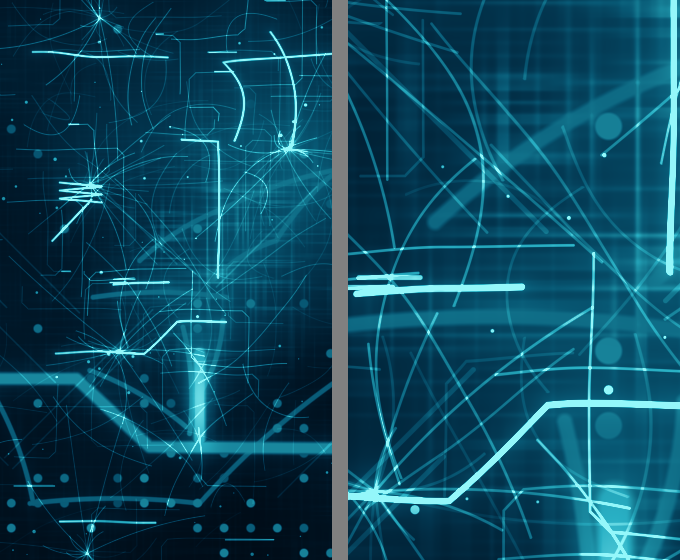
Left, the full canvas; right, a detail of the centre.
Give the GLSL for this background, as a WebGL 2 fragment shader.

```glsl
#version 300 es
precision highp float;
// A dark teal web of circuitry: soft conduits and dots lie behind hashed
// threads, ray hubs, right-angled traces and a few glowing strokes.
// All layers add to one light level, which a ramp turns into colour.
uniform vec2 u_resolution;
out vec4 fragColor;

const float HEIGHT = 1.684;  // canvas height when its width is 1
const int THREADS = 95, TRACES = 48, RAYS = 22, SPARKS = 70, DIAGONALS = 9;
const float THIN = .0014, BOLD = .0034, BEAM = .0075, PIPE = .018, DOT = .0135;
const vec2 DOT_CELL = vec2(.08, .075), DOT_ORIGIN = vec2(.034, .171);

const vec3 RAMP[7] = vec3[7](
  vec3(0, .04, .08), vec3(0, .1, .17), vec3(.01, .21, .31), vec3(.03, .35, .46),
  vec3(.09, .51, .6), vec3(.16, .69, .77), vec3(.58, .97, .98));
const vec2 HUBS[5] = vec2[5](
  vec2(.87, 1.235), vec2(.3, 1.63), vec2(.263, .02), vec2(.27, 1.13), vec2(.36, .63));
const vec4 PIPES[4] = vec4[4](
  vec4(-.1, .545, .23, .545), vec4(.23, .545, .45, .34),
  vec4(.45, .34, 1.1, .335), vec4(.6, .62, .6, .36));
const vec4 BEAMS[11] = vec4[11](
  vec4(.42, .9, .68, 1.06), vec4(.68, 1.06, 1.05, 1.18), vec4(.64, .84, .83, .96),
  vec4(.83, .96, 1.05, 1.2), vec4(.09, .17, .6, .17), vec4(.6, .17, 1, .53),
  vec4(-.02, .5, .1, .17), vec4(.27, .57, .56, .4), vec4(.55, .7, .57, .38),
  vec4(.67, .72, .6, .5), vec4(.28, .79, .68, .79));
const vec4 STROKES[12] = vec4[12](
  vec4(.1, 1.525, .5, 1.515), vec4(.67, 1.495, 1.05, 1.526), vec4(.67, 1.495, .71, 1.26),
  vec4(.55, 1.263, .66, 1.257), vec4(.66, 1.257, .66, .85), vec4(.165, .62, .44, .623),
  vec4(.44, .623, .54, .713), vec4(.54, .713, .673, .713), vec4(.34, .829, .51, .829),
  vec4(.81, 1.585, .875, 1.235), vec4(.27, 1.08, .15, .957), vec4(.186, .11, .465, .11));

vec3 hash3(float n) {
  vec3 q = fract(vec3(n) * vec3(.1031, .103, .0973));
  q += dot(q, q.yzx + 33.33);
  return fract((q.xxy + q.yzz) * q.zyx);
}

float noise(vec2 p) {
  vec2 i = floor(p), f = fract(p);
  f *= f * (3. - 2. * f);
  float n = i.x + 157. * i.y + 700.;
  return mix(mix(hash3(n).x, hash3(n + 1.).x, f.x),
             mix(hash3(n + 157.).x, hash3(n + 158.).x, f.x), f.y);
}

// Distance to a segment that bulges sideways by bow
float curve(vec2 p, vec2 a, vec2 b, float bow) {
  float len = max(length(b - a), .0001);
  vec2 dir = (b - a) / len, r = p - a;
  float x = dot(r, dir), t = clamp(x / len, 0., 1.);
  float y = dot(r, vec2(-dir.y, dir.x)) - 4. * bow * t * (1. - t);
  float slope = 4. * bow * (1. - 2. * t) / len;
  return length(vec2(x - t * len, y / sqrt(1. + slope * slope)));
}

float cover(float d, float radius, float soft) {
  return 1. - smoothstep(radius - soft, radius + soft, d);
}

float glow(vec2 p, vec2 center, vec2 size) {
  vec2 q = (p - center) / size;
  return exp(-dot(q, q));
}

void main() {
  vec2 p = gl_FragCoord.xy / u_resolution.y * HEIGHT;
  float aa = .75 * HEIGHT / u_resolution.y;
  vec2 bent = p + .016 * (vec2(noise(p * 7.), noise(p * 7. + 31.)) - .5);

  // Backdrop light with faint streaks
  float level = .6 * smoothstep(.2, 1.2, p.y) + .6 * noise(p * 4.);
  level += 1.4 * glow(p, vec2(.85, 1.2), vec2(.4)) + 1.2 * glow(p, vec2(.58, .78), vec2(.27));
  level += .45 * glow(p, vec2(.4, 1.4), vec2(.35));
  float streak = pow(noise(p * vec2(6, 150)), 4.) + pow(noise(p.yx * vec2(5, 130) + 9.), 4.);
  level += streak * (.25 + 1.3 * glow(p, vec2(.65, .95), vec2(.27)));

  // Soft conduits, beams and diagonals
  float pipe = 9., beam = 9., stroke = 9.;
  for (int i = 0; i < 4; i++) pipe = min(pipe, curve(p, PIPES[i].xy, PIPES[i].zw, 0.));
  for (int i = 0; i < 11; i++) beam = min(beam, curve(p, BEAMS[i].xy, BEAMS[i].zw, .015));
  level += 1.3 * exp(-pipe / .045) + .5 * exp(-beam / .02);
  level = mix(level, max(level, 3.6), .8 * cover(beam, BEAM, .003));
  level = mix(level, max(level, 4.1), cover(pipe, PIPE, .007));
  level += 1.5 * glow(p, vec2(.6, .48), vec2(.05, .17));
  for (int i = 0; i < DIAGONALS; i++) {
    vec3 h = hash3(float(i) + 811.);
    vec2 a = vec2(h.x, .1 + .8 * h.y), run = vec2(h.z < .5 ? -1. : 1., 1);
    level += .9 * cover(curve(p, a, a + run * (.15 + .3 * h.z), 0.), .0025, aa);
  }

  // Dots on a loose grid, denser below
  vec2 grid = (p - DOT_ORIGIN) / DOT_CELL, cell = floor(grid + .5);
  vec3 pick = hash3(cell.x + 37. * cell.y + 300.);
  float chance = cell.y == 0. && cell.x < 8. ? .9 : mix(.28, .07, smoothstep(.5, .9, p.y));
  float disc = cover(length((grid - cell) * DOT_CELL), DOT, aa + .001);
  level = mix(level, max(level, 2.5 + 1.5 * pick.y), disc * step(pick.x, chance));

  // Thin bowed threads
  for (int i = 0; i < THREADS; i++) {
    vec3 h = hash3(float(i) + 11.), k = hash3(float(i) + 205.);
    vec2 a = vec2(pow(h.x, .7), HEIGHT * pow(h.y, .7)), b = a + .75 * (k.xy - .5);
    level += (.5 + 2. * k.z * k.z) * cover(curve(bent, a, b, .16 * (h.z - .5)), THIN, aa);
  }
  // Right-angled traces, some with a bright end
  for (int i = 0; i < TRACES; i++) {
    vec3 h = hash3(float(i) + 431.), k = hash3(float(i) + 577.);
    vec2 a = vec2(h.x, h.y * HEIGHT), way = sign(k.xy - .5);
    vec2 b = a + vec2(way.x * (.04 + .28 * h.z), 0), c = b + way * .02;
    float d = min(curve(bent, a, b, 0.), curve(bent, b, c, 0.));
    d = min(d, curve(bent, c, c + vec2(0, way.y * .32 * k.z), 0.));
    level += (.7 + 2.4 * fract(k.x * 9.)) * cover(d, THIN, aa);
    if (i % 5 == 0) level += 3.5 * cover(curve(p, a, mix(a, b, .45), 0.), .0025, aa);
  }
  // Ray hubs
  for (int i = 0; i < 5 * RAYS; i++) {
    vec2 hub = HUBS[i / RAYS];
    vec3 h = hash3(float(i) + 953.);
    float angle = 6.2832 * h.x, reach = .06 + .4 * h.y * h.y, far = length(p - hub);
    vec2 tip = hub + reach * vec2(cos(angle), sin(angle));
    level += (.5 + 2. * h.z) * cover(curve(p, hub, tip, .04 * (h.z - .5)), THIN, aa);
    if (i % RAYS == 0) level += 2. * exp(-far / .012) + .5 * exp(-far / .07);
  }
  // Glowing strokes and a zigzag
  for (int i = 0; i < 12; i++) {
    float bow = i == 2 || i == 9 ? .04 : 0.;
    stroke = min(stroke, curve(bent, STROKES[i].xy, STROKES[i].zw, bow));
  }
  for (int i = 0; i < 5; i++) {
    float side = .125 * float(i % 2), y = 1.135 - .012 * float(i);
    stroke = min(stroke, curve(p, vec2(.18 + side, y), vec2(.305 - side, y - .012), 0.));
  }
  level += (3. + 2. * noise(p * 9.)) * cover(stroke, BOLD, aa) + .7 * exp(-stroke / .014);
  // Sparks
  for (int i = 0; i < SPARKS; i++) {
    vec3 h = hash3(float(i) + 1301.);
    level += 3.5 * cover(length(p - h.xy * vec2(1, HEIGHT)), .0015 + .004 * h.z * h.z, aa);
  }

  level = clamp(level, 0., 5.999);
  int stop = int(level);
  fragColor = vec4(mix(RAMP[stop], RAMP[stop + 1], fract(level)), 1);
}
```
